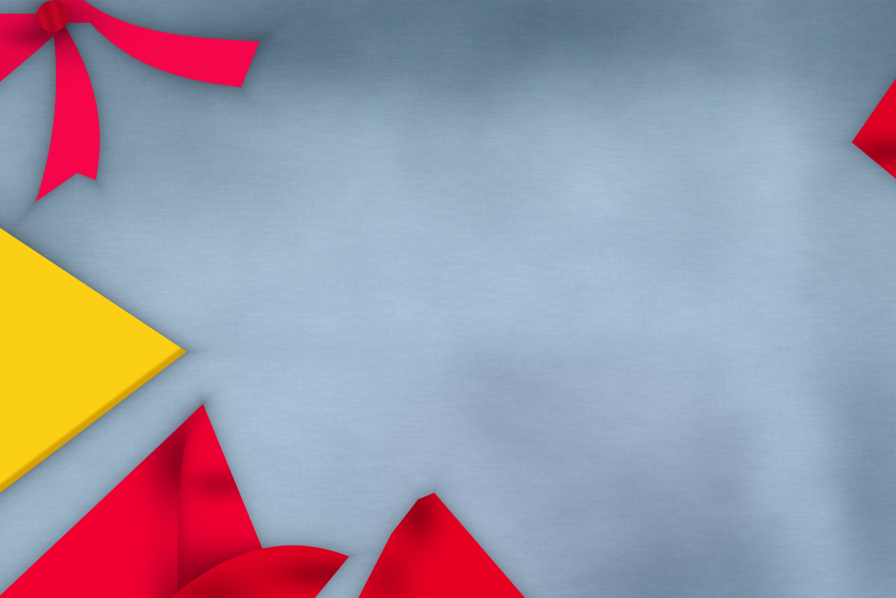
Write a Shadertoy shader that draws this background.

```glsl
float hash(vec2 p) {
    return fract(sin(dot(p, vec2(127.1, 311.7))) * 43758.545);
}

float noise(vec2 p) {
    vec2 i = floor(p), f = fract(p);
    f = f * f * (3.0 - 2.0 * f);
    return mix(mix(hash(i), hash(i + vec2(1, 0)), f.x),
               mix(hash(i + vec2(0, 1)), hash(i + vec2(1, 1)), f.x), f.y);
}

float fbm(vec2 p) {
    float sum = 0.0, amp = 0.5;
    for (int i = 0; i < 5; i++) {
        sum += amp * noise(p);
        p = mat2(1.6, 1.2, -1.2, 1.6) * p + 3.7;
        amp *= 0.5;
    }
    return sum;
}

// Soft elliptical spot
float spot(vec2 p, vec2 centre, vec2 radius) {
    vec2 q = (p - centre) / radius;
    return exp(-dot(q, q));
}

// Signed distance to the line a-b, negative on its left
float edge(vec2 p, vec2 a, vec2 b) {
    return dot(p - a, normalize(vec2(b.y - a.y, a.x - b.x)));
}

// Cast a soft shadow, then fill the shape
void lay(inout vec3 col, float d, vec3 fill, float shadow) {
    float px = 0.75 / iResolution.y;
    col *= 1.0 - shadow * exp(-max(d, 0.0) / 0.014);
    col = mix(fill, col, smoothstep(-px, px, d));
}

vec3 backdrop(vec2 p) {
    vec2 q = p + 0.12 * (vec2(fbm(p * 4.0), fbm(p * 4.0 + 9.0)) - 0.5);
    float light = 0.86 - 0.25 * smoothstep(0.75, 1.0, q.y);
    light -= 0.48 * spot(q, vec2(0.95, 0.96), vec2(0.32, 0.15));
    light -= 0.38 * spot(q, vec2(0.50, 0.93), vec2(0.20, 0.15));
    light -= 0.40 * spot(q, vec2(1.48, 0.96), vec2(0.18, 0.25));
    light -= 0.30 * spot(q, vec2(0.20, 0.85), vec2(0.22, 0.22));
    light -= 0.25 * spot(q, vec2(0.02, 0.62), vec2(0.12, 0.20));
    light -= 0.42 * spot(q, vec2(1.14, 0.03), vec2(0.22, 0.22));
    light -= 0.35 * spot(q, vec2(1.50, 0.15), vec2(0.13, 0.32));
    light -= 0.20 * spot(q, vec2(0.82, 0.30), vec2(0.15, 0.14));
    light += 0.12 * spot(q, vec2(0.85, 0.52), vec2(0.30, 0.14));
    light += 0.08 * spot(q, vec2(0.62, 0.38), vec2(0.12, 0.14));
    light += 0.22 * spot(q, vec2(1.35, 0.17), vec2(0.08, 0.18));
    light += 0.12 * spot(q, vec2(1.29, 0.72), vec2(0.08, 0.22));
    // Mottled plaster and fine horizontal brush marks
    light += 0.28 * (fbm(p * vec2(5.0, 7.0)) - 0.48);
    light += 0.05 * (noise(p * vec2(40.0, 260.0)) - 0.5);
    light += 0.06 * (noise(p * 330.0) - 0.5);
    vec3 col = mix(vec3(0.30, 0.40, 0.48), vec3(0.67, 0.77, 0.85), light);
    return col + vec3(0.015, -0.015, 0.0) * spot(p, vec2(0.95, 0.2), vec2(0.4, 0.25));
}

void bow(inout vec3 col, vec2 p) {
    vec3 pink = vec3(0.96, 0.02, 0.29);
    // Hanging tail with a notched end
    float left = 0.094 - 0.8 * pow(p.y - 0.87, 2.0);
    float right = 0.167 - 1.6 * pow(p.y - 0.765, 2.0);
    float hem = min(0.662 + 0.7 * (p.x - 0.059), 0.711 - 0.39 * (p.x - 0.129));
    float d = max(max(left - p.x, p.x - right), max(hem - p.y, p.y - 0.965));
    lay(col, d, pink * (1.0 - 0.2 * smoothstep(0.86, 0.96, p.y)), 0.25);
    // Left loop
    d = max(max(p.y - 0.977, p.x - 0.10), (0.863 + 0.85 * p.x - p.y) * 0.76);
    lay(col, d, pink * (0.95 - 0.25 * spot(p, vec2(0.06, 0.94), vec2(0.05, 0.02))), 0.2);
    // Long curved tail
    float top = 0.927 + 0.075 * exp((0.137 - p.x) / 0.1);
    float low = min(0.842 + 0.115 * exp((0.156 - p.x) / 0.11), 0.962);
    d = max(max(p.y - top, low - p.y) * 0.85, edge(p, vec2(0.402, 0.85), vec2(0.434, 0.93)));
    d = max(d, 0.09 - p.x);
    lay(col, d, pink * (1.0 - 0.2 * spot(p, vec2(0.13, 0.96), vec2(0.05, 0.04))), 0.25);
    // Knot with creases
    vec2 k = (p - vec2(0.088, 0.973)) / vec2(0.027, 0.026);
    float crease = 0.82 + 0.07 * sin(k.x * 7.0 + k.y * 2.0);
    lay(col, (length(k) - 1.0) * 0.026, vec3(0.87, 0.02, 0.17) * crease, 0.2);
}

void foldedCloth(inout vec3 col, vec2 p) {
    vec3 red = vec3(0.92, 0.0, 0.19);
    vec2 apex = vec2(0.340, 0.324);
    float fold = 0.297 + 0.041 * exp((min(p.y, apex.y) - apex.y) / 0.06);
    // Right panel, then the left one overlapping it
    float d = max(max(fold - 0.01 - p.x, p.y - apex.y), edge(p, vec2(0.437, 0.088), apex));
    d = max(d, edge(p, apex, vec2(0.0, 0.004)));
    float shade = 0.25 * spot(p, vec2(0.37, 0.19), vec2(0.05, 0.025))
                + 0.3 * spot(p, vec2(0.34, 0.04), vec2(0.08, 0.05));
    lay(col, d, red * (1.03 - shade), 0.2);
    d = max(edge(p, apex, vec2(0.0, 0.004)), max(p.x - fold, p.y - apex.y));
    shade = 0.4 * spot(p, vec2(0.30, 0.23), vec2(0.05, 0.08))
          + 0.2 * spot(p, vec2(0.29, 0.02), vec2(0.04, 0.07));
    lay(col, d, red * (1.03 - shade), 0.2);
    // Pointed leaf in front
    d = max((p.y - 0.088 + 2.1 * pow(p.x - 0.49, 2.0)) * 0.9,
            edge(p, vec2(0.527, 0.0), vec2(0.590, 0.076)));
    shade = 0.3 * spot(p, vec2(0.54, 0.04), vec2(0.08, 0.025))
          + 0.25 * spot(p, vec2(0.36, 0.0), vec2(0.07, 0.04));
    lay(col, d, vec3(0.88, 0.0, 0.13) * (1.0 - shade), 0.2);
}

void mainImage(out vec4 fragColor, in vec2 fragCoord) {
    vec2 p = fragCoord / iResolution.xy * vec2(1.5, 1.0);
    vec3 col = backdrop(p);
    bow(col, p);

    // Yellow card with a darker lower rim
    vec2 tip = vec2(0.3125, 0.412);
    float rim = edge(p, vec2(0.0, 0.176), tip);
    vec3 yellow = mix(vec3(0.98, 0.81, 0.08), vec3(0.84, 0.63, 0.02), smoothstep(-0.015, -0.007, rim));
    lay(col, max(rim, edge(p, tip, vec2(0.0, 0.619))), yellow, 0.3);

    foldedCloth(col, p);

    // Rounded cone at the bottom
    float d = max(edge(p, vec2(0.879, 0.0), vec2(0.727, 0.176)), edge(p, vec2(0.727, 0.176), vec2(0.70, 0.165)));
    d = max(d, edge(p, vec2(0.70, 0.165), vec2(0.655, 0.107)));
    d = max(d, edge(p, vec2(0.655, 0.107), vec2(0.60, 0.0)));
    float shade = 0.35 * spot(p, vec2(0.70, 0.14), vec2(0.035, 0.05))
                + 0.2 * spot(p, vec2(0.65, 0.03), vec2(0.04, 0.05));
    lay(col, d, vec3(0.88, 0.0, 0.13) * (1.03 - shade), 0.2);

    // Corner at the right edge
    tip = vec2(1.426, 0.762);
    d = max(edge(p, tip, vec2(1.5, 0.701)), edge(p, vec2(1.5, 0.869), tip));
    shade = 0.3 * spot(p, vec2(1.48, 0.745), vec2(0.06, 0.025));
    lay(col, d, vec3(0.87, 0.0, 0.14) * (1.0 - shade), 0.2);

    fragColor = vec4(clamp(col, 0.0, 1.0), 1.0);
}
```
